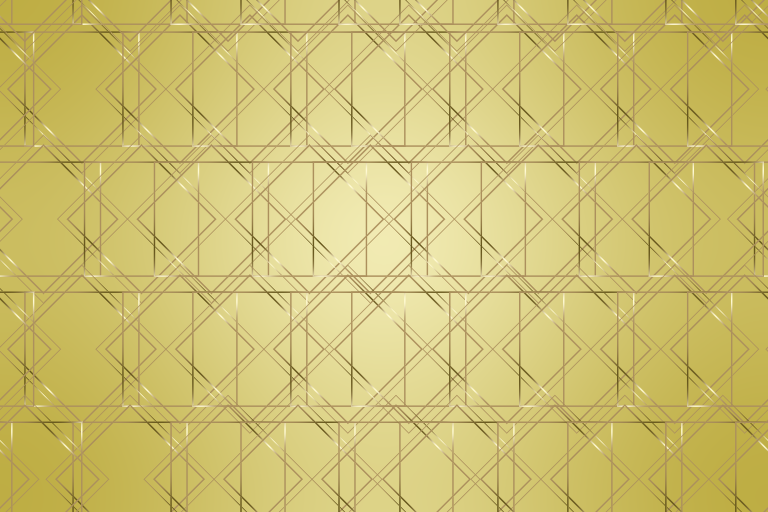
This pattern is drawn by a Shadertoy shader. Its source:

```glsl
// Seamless gold art-deco lattice: rows of overlapping squares and diamonds with metallic glints.

// Lengths are in canvas heights; the tile measures 1.5 by 1.
const vec2 TILE = vec2(1.5, 1.0);
const float PI = 3.14159265;

// Layout
const int ROWS = 4;
const int STARS = 9;
const float ROW_TOP = 0.174;
const float ROW_PITCH = 0.254;
const vec4 ROW_SHIFT = vec4(0.0, -0.075, 0.0, 0.094);
const float FIRST_X = 0.160;
const float PAIR_PITCH = 0.328;
const float PAIR_GAP = 0.1914;
const float TIGHT_GAP = 0.0176;

// Star shape
const float SQUARE_HALF = 0.1113;
const float INNER_HALF = 0.1445;
const float OUTER_HALF = 0.1640;
const float THICK = 0.0028;
const float THIN = 0.0015;

// Colours
const vec3 GLOW = vec3(0.945, 0.920, 0.700);
const vec3 EDGE = vec3(0.745, 0.680, 0.265);
const vec2 GLOW_CENTRE = vec2(0.75, 0.53);
const float GLOW_POWER = 1.6;
const vec3 BRONZE = vec3(0.675, 0.565, 0.365);
const vec3 SHADE = vec3(0.400, 0.340, 0.110);
const vec3 GLINT = vec3(1.000, 0.980, 0.820);

// Offset to the nearest wrapped copy
vec2 wrapOffset(vec2 d) {
    return d - TILE * round(d / TILE);
}

// Box-filtered coverage of a line, correct below one pixel too
float lineCoverage(float d, float width, float pixel) {
    vec2 edges = vec2(d + 0.5 * width, d - 0.5 * width) / pixel + 0.5;
    edges = clamp(edges, 0.0, 1.0);
    return edges.x - edges.y;
}

float squareDistance(vec2 q, float halfSide) {
    return max(abs(q.x), abs(q.y)) - halfSide;
}

float diamondDistance(vec2 q, float halfDiagonal) {
    return (abs(q.x) + abs(q.y) - halfDiagonal) * inversesqrt(2.0);
}

float bump(float x, float centre, float width) {
    float t = (x - centre) / width;
    return exp(-t * t);
}

// Metal ramp running from upper left to lower right
vec3 metal(vec2 q) {
    float g = q.x - q.y;
    vec3 c = mix(BRONZE, SHADE, bump(g, -0.055, 0.045));
    return mix(c, GLINT, bump(g, 0.016, 0.025));
}

// Radial glow whose sine-warped radius wraps smoothly
vec3 background(vec2 p) {
    vec2 d = 0.5 * TILE * sin(PI * (p - GLOW_CENTRE) / TILE);
    float t = length(d) / (0.5 * length(TILE));
    return mix(GLOW, EDGE, pow(t, GLOW_POWER));
}

// Stars stand in close pairs, with one tighter gap per row
vec2 starCentre(int row, int i) {
    float pair = float(i / 2);
    float x = FIRST_X + ROW_SHIFT[row] + PAIR_PITCH * pair
            + PAIR_GAP * float(i % 2) - TIGHT_GAP * step(2.0, pair);
    return vec2(x, 1.0 - ROW_TOP - ROW_PITCH * float(row));
}

void mainImage(out vec4 fragColor, in vec2 fragCoord) {
    vec2 p = fragCoord / iResolution.xy * TILE;
    float pixel = 1.0 / iResolution.y;
    vec3 color = background(p);

    for (int row = 0; row < ROWS; row++) {
        for (int i = 0; i < STARS; i++) {
            vec2 q = wrapOffset(p - starCentre(row, i));
            float outer = lineCoverage(diamondDistance(q, OUTER_HALF), THIN, pixel);
            float inner = lineCoverage(diamondDistance(q, INNER_HALF), THICK, pixel);
            float square = lineCoverage(squareDistance(q, SQUARE_HALF), THICK, pixel);
            color = mix(color, metal(q), max(outer, max(inner, square)));
        }
    }
    fragColor = vec4(color, 1.0);
}
```
